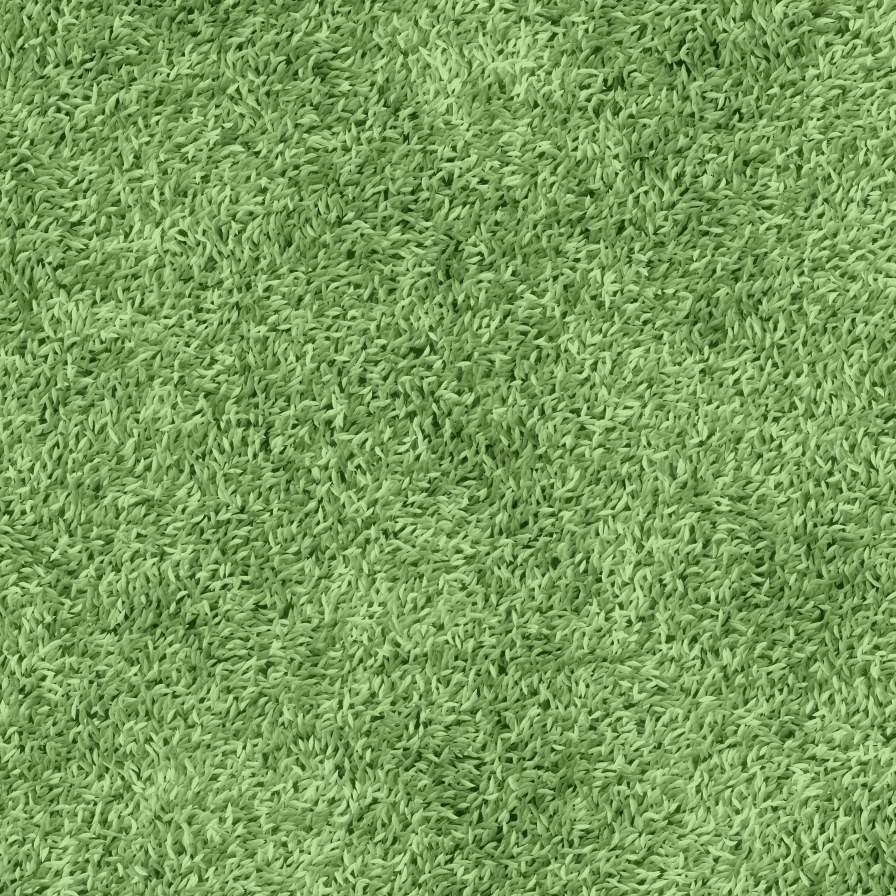
Reproduce this texture procedurally as a three.js fragment shader.

```glsl
// Dense short lawn seen from above: layers of small curved blades, dark at the
// bottom and light on top, scattered on a jittered grid. Gradient noise turns
// the blades into tufts and varies the brightness in broad patches.

#define CELLS 84.0          // grid cells across the canvas
#define LAYERS 5            // blades stacked per cell
#define BLADE_LENGTH 0.0098 // half length of a blade
#define BLADE_WIDTH 0.0026  // half width of a blade
#define EDGE_SOFTNESS 0.0009
#define LEAN 0.9            // main direction, radians
#define DIRECTION_SPREAD 1.9
#define TOP_TONE 0.78       // mean tone of the upper layer
#define LAYER_STEP 0.1      // loss of tone for each layer down
#define TONE_SPREAD 0.46    // random tone range between blades
#define SOIL_TONE 0.17

varying vec2 vUv;

const vec3 SHADOW_GREEN = vec3(0.04, 0.16, 0.0);
const vec3 LIGHT_GREEN = vec3(0.74, 0.88, 0.62);

vec4 hash4(vec3 p) {
  vec4 q = fract(p.xyzx * vec4(0.1031, 0.1030, 0.0973, 0.1099));
  q += dot(q, q.wzxy + 33.33);
  return fract((q.xxyz + q.yzzw) * q.zywx);
}

float cornerSlope(vec2 corner, vec2 offset, float seed) {
  float angle = 6.2832 * hash4(vec3(corner, seed)).x;
  return dot(vec2(cos(angle), sin(angle)), offset);
}

float gradientNoise(vec2 p, float seed) {
  vec2 i = floor(p);
  vec2 f = p - i;
  vec2 s = f * f * f * (f * (f * 6.0 - 15.0) + 10.0);
  vec2 e = vec2(1.0, 0.0);
  float low = mix(cornerSlope(i, f, seed), cornerSlope(i + e, f - e, seed), s.x);
  float high = mix(cornerSlope(i + e.yx, f - e.yx, seed),
                   cornerSlope(i + 1.0, f - 1.0, seed), s.x);
  return mix(low, high, s.y);
}

// Returns coverage in x, and the position across the blade (-1 to 1) in y
// and along it in z.
vec3 blade(vec2 p, float angle, float halfLength, float bend) {
  float c = cos(angle);
  float s = sin(angle);
  vec2 q = vec2(c * p.x + s * p.y, c * p.y - s * p.x);
  float along = q.x / halfLength;
  float across = q.y - bend * (along * along - 0.4);
  float taper = BLADE_WIDTH * (1.0 - along * along);
  float cover = 1.0 - smoothstep(-EDGE_SOFTNESS, EDGE_SOFTNESS, abs(across) - taper);
  return vec3(cover, clamp(across / BLADE_WIDTH, -1.0, 1.0), clamp(along, -1.0, 1.0));
}

void main() {
  vec2 homeCell = floor(vUv * CELLS);

  // Slow fields: tuft direction and brightness
  float flow = 1.3 * gradientNoise(vUv * 9.0, 101.0)
             + 0.9 * gradientNoise(vUv * 24.0, 102.0);
  float patches = 0.17 * gradientNoise(vUv * 4.5, 103.0)
                + 0.15 * gradientNoise(vUv * 21.0, 104.0);

  // Blades, painted from the lowest layer up
  float tone = SOIL_TONE;
  for (int layer = 0; layer < LAYERS; layer++) {
    float level = float(layer);
    float layerTone = TOP_TONE - LAYER_STEP * (float(LAYERS - 1) - level);
    for (int y = -1; y <= 1; y++) {
      for (int x = -1; x <= 1; x++) {
        vec2 cell = homeCell + vec2(float(x), float(y));
        vec4 place = hash4(vec3(cell, level + 3.0));
        vec4 look = hash4(vec3(cell, level + 47.0));
        vec2 root = (cell + place.xy) / CELLS;
        float angle = LEAN + flow + DIRECTION_SPREAD * (place.z - 0.5);
        float halfLength = BLADE_LENGTH * mix(0.75, 1.15, look.x);
        float bend = BLADE_WIDTH * (look.y - 0.5) * 1.6;
        vec3 b = blade(vUv - root, angle, halfLength, bend);
        float shade = 0.13 * b.y + 0.06 * b.z;
        float bladeTone = layerTone + TONE_SPREAD * (look.z - 0.5) + shade;
        tone = mix(tone, bladeTone, b.x);
      }
    }
  }

  // Fine grain, then tone to colour
  tone += patches + 0.06 * gradientNoise(vUv * 190.0, 105.0);
  tone = clamp(tone, 0.0, 1.0);
  vec3 ramp = vec3(tone, tone, pow(tone, 1.22));
  gl_FragColor = vec4(mix(SHADOW_GREEN, LIGHT_GREEN, ramp), 1.0);
}
```
